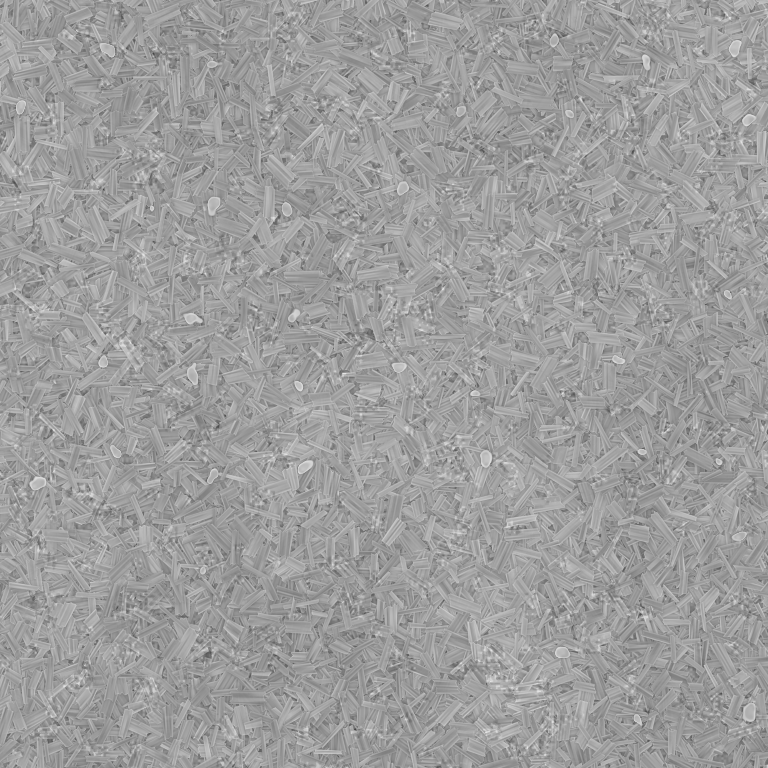
Reproduce this texture procedurally as a three.js fragment shader.

```glsl
// Pressed grey board of overlapping, finely striated flakes with a few pale grains.
#define FLAKE_LAYERS 8
#define DENSITY 32.0
#define BASE_GREY 0.636
#define TONE_SPREAD 0.085
#define STRIPE_WIDTH 0.0019
#define STRIPE_CONTRAST 0.19
#define RIM_LIGHT 0.055
#define SHADOW 0.055
#define CLOUD_CONTRAST 0.09
#define GRAIN_CELLS 9.0
#define SOFTNESS 0.0009

varying vec2 vUv;

vec3 hash3(vec2 p) {
  vec3 q = fract(p.xyx * vec3(0.1031, 0.1030, 0.0973));
  q += dot(q, q.yxz + 33.33);
  return fract((q.xxy + q.yzz) * q.zyx);
}

float noise(vec2 p) {
  vec2 i = floor(p);
  vec2 f = fract(p);
  f = f * f * (3.0 - 2.0 * f);
  float low = mix(hash3(i).x, hash3(i + vec2(1.0, 0.0)).x, f.x);
  float high = mix(hash3(i + vec2(0.0, 1.0)).x, hash3(i + 1.0).x, f.x);
  return mix(low, high, f.y);
}

vec2 rotate(vec2 p, float angle) {
  float c = cos(angle);
  float s = sin(angle);
  return vec2(c * p.x - s * p.y, s * p.x + c * p.y);
}

// Paints one flake, with its contact shadow, over the grey below it.
float paintFlake(float grey, vec2 p, vec2 id) {
  vec3 shape = hash3(id + 71.7);
  vec3 look = hash3(id + 153.1);
  float halfLength = mix(0.35, 0.85, shape.x) / DENSITY;
  float halfWidth = mix(0.0026, 0.0100, shape.y * shape.y);
  p = rotate(p, look.x * 6.2832);
  if (abs(p.x) > halfLength + 0.006 || abs(p.y) > halfWidth + 0.008) return grey;

  // Tapered sides, slanted and ragged ends
  float across = p.y / STRIPE_WIDTH;
  float ragged = 0.22 * noise(vec2(across * 0.7, look.y * 90.0));
  float along = p.x + p.y * (shape.z - 0.5) * 0.9;
  float side = abs(p.y) - halfWidth * (1.0 - 0.25 * look.z * p.x / halfLength);
  float d = max(abs(along) - halfLength * (1.0 - ragged), side);

  grey -= SHADOW * exp(-max(d, 0.0) / 0.0016);
  float cover = 1.0 - smoothstep(-SOFTNESS, SOFTNESS, d);
  if (cover <= 0.0) return grey;

  // Fibres run along the flake
  float fibre = noise(vec2(across + look.y * 200.0, p.x * 35.0 + look.z * 50.0));
  float tone = BASE_GREY + TONE_SPREAD * (look.y - 0.5);
  tone += STRIPE_CONTRAST * (0.6 + 0.7 * look.z) * (fibre - 0.5);
  tone += RIM_LIGHT * smoothstep(-0.0024, -0.0006, d);
  return mix(grey, tone, 0.92 * cover);
}

float paintLayer(float grey, vec2 uv, float layer) {
  vec2 p = rotate(uv, layer * 1.3) + layer * 0.37 + 4.0;
  vec2 cell = floor(p * DENSITY);
  for (int y = -1; y <= 1; y++) {
    for (int x = -1; x <= 1; x++) {
      vec2 id = cell + vec2(float(x), float(y));
      vec2 key = id + layer * 57.0;
      vec2 centre = (id + hash3(key).xy) / DENSITY;
      grey = paintFlake(grey, p - centre, key);
    }
  }
  return grey;
}

// Sparse pale lumps with a dark outline
float paintGrain(float grey, vec2 uv) {
  vec2 cell = floor(uv * GRAIN_CELLS);
  vec3 place = hash3(cell + 311.0);
  vec3 look = hash3(cell + 427.0);
  if (look.x > 0.5) return grey;
  vec2 p = uv - (cell + 0.2 + 0.6 * place.xy) / GRAIN_CELLS;
  p = rotate(p, place.z * 6.2832) * vec2(0.75, 1.25);
  float wobble = noise(uv * 110.0) - 0.5;
  float d = length(p) - mix(0.0035, 0.0090, look.y) + 0.009 * wobble;
  grey -= 0.12 * exp(-abs(d) / 0.0015);
  float tone = 0.72 + 0.10 * (noise(uv * 180.0) - 0.5);
  tone += 0.09 * smoothstep(-0.0035, -0.0012, d);
  return mix(grey, tone, 1.0 - smoothstep(-SOFTNESS, SOFTNESS, d));
}

void main() {
  // Dark crumbly bed seen in the gaps
  float grey = 0.48 + 0.20 * noise(vUv * 320.0);

  for (int i = 0; i < FLAKE_LAYERS; i++) {
    grey = paintLayer(grey, vUv, float(i));
  }

  // Clumps of fine grit
  float clump = smoothstep(0.62, 0.80, noise(vUv * 45.0 + 17.0));
  float grit = noise(vUv * 300.0 + 9.0);
  grey += clump * (0.13 * smoothstep(0.6, 0.9, grit) - 0.09 * smoothstep(0.45, 0.15, grit));

  grey = paintGrain(grey, vUv);

  // Broad cloudy shading
  float cloud = 0.65 * noise(vUv * 4.5 + 3.0) + 0.35 * noise(vUv * 11.0 + 8.0);
  grey += CLOUD_CONTRAST * (cloud - 0.5);

  gl_FragColor = vec4(vec3(clamp(grey, 0.0, 1.0)), 1.0);
}
```
